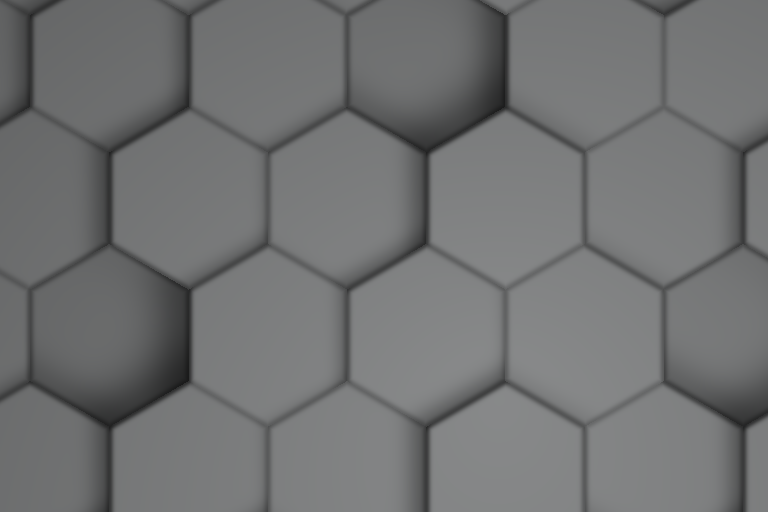
This pattern is drawn by a WebGL 2 fragment shader. Its source:

```glsl
#version 300 es
precision highp float;
// Grey hexagonal pillars of uneven height, softly shadowed along their steps.

uniform vec2 u_resolution;
out vec4 fragColor;

const float ROW = 0.8660254;  // row spacing for hexagons of unit width

float hash(vec2 p) {
    return fract(sin(dot(p, vec2(12.9898, 78.233))) * 43758.5453);
}

// Nearest hexagon as (x, row); odd rows sit at half-integer x.
vec2 nearestCell(vec2 q) {
    vec2 even = vec2(round(q.x), 2.0 * round(q.y / (2.0 * ROW)));
    vec2 odd = vec2(floor(q.x) + 0.5, 2.0 * floor(q.y / (2.0 * ROW)) + 1.0);
    vec2 toEven = q - even * vec2(1.0, ROW);
    vec2 toOdd = q - odd * vec2(1.0, ROW);
    return dot(toEven, toEven) < dot(toOdd, toOdd) ? even : odd;
}

// Pillars rise to the right, alternate on odd rows, and some are sunk.
float pillarHeight(vec2 cell) {
    float rise = smoothstep(-3.5, 0.5, cell.x);
    float alternate = 0.1 * rise * sin(3.14159 * cell.x);
    float sunk = step(mod(cell.x - cell.y + 2.1, 4.0), 0.25);
    float jitter = 0.05 * (hash(cell) - 0.5);
    return 0.3 + 0.5 * rise + alternate - 0.06 * cell.y - 0.45 * sunk + jitter;
}

void main() {
    vec2 uv = gl_FragCoord.xy / u_resolution.x;
    vec2 q = (uv - vec2(0.555, 0.23)) / 0.2063;
    vec2 cell = nearestCell(q);
    vec2 local = q - cell * vec2(1.0, ROW);
    float height = pillarHeight(cell);

    float seam = 0.0;
    float light = 1.0;
    for (int i = 0; i < 6; i++) {
        float angle = radians(60.0 * float(i));
        vec2 normal = vec2(cos(angle), sin(angle));
        vec2 neighbour = cell + round(normal * vec2(2.0, 1.0 / ROW)) * vec2(0.5, 1.0);
        float rise = pillarHeight(neighbour) - height;
        float edge = max(0.5 - dot(local, normal), 0.0);

        // Thin dark joint, deeper where the heights differ
        float depth = 0.19 + 0.13 * smoothstep(0.0, 0.2, abs(rise));
        seam = max(seam, depth * exp(-pow(edge / 0.024, 2.0)));

        // Wide shadow on the lower pillar, short blur on the higher one
        vec2 uphill = normal * sign(rise);
        float facing = max(dot(uphill, vec2(0.8, -0.6)) + 0.15, 0.0);
        float strength = 1.0 - exp(-7.0 * abs(rise) * facing);
        float reach = rise > 0.0 ? 0.05 + 0.3 * rise : 0.024;
        light *= 1.0 - 0.42 * strength * exp(-pow(edge / reach, 2.0));
    }

    // Broad glow from the lower right, with lower tops a little darker
    float grey = 0.535 - 0.14 * distance(uv, vec2(0.65, 0.15));
    grey += 0.07 * min(height - 0.6, 0.1) - 0.012 * local.y;
    grey *= light * (1.0 - seam);
    fragColor = vec4(grey * vec3(0.99, 1.0, 1.005), 1.0);
}
```
